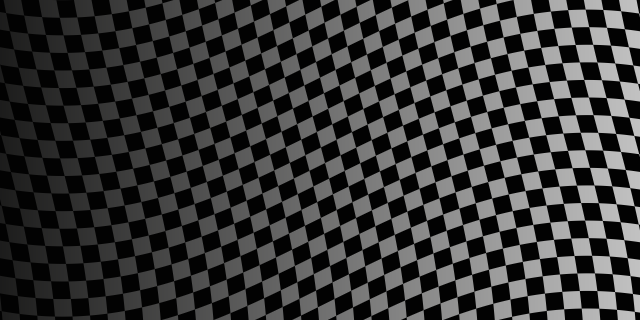
A Shadertoy shader for this pattern:

```glsl
// Waving black and grey checkerboard, lit from dim left to bright right.

#define CELLS_PER_HEIGHT 18.2
#define ANCHOR vec2(0.7644, 0.710)   // a cell corner on the flat cloth
#define ROW_WAVE 0.26                // rise and fall of the rows
#define ROW_FREQUENCY 1.915
#define ROW_CREST 0.195
#define COLUMN_WAVE 0.1276           // sideways sway of the columns
#define COLUMN_FREQUENCY 2.11
#define COLUMN_CENTRE 0.609
#define DARK vec3(0.008)
#define GREY_LEFT vec3(0.11, 0.11, 0.108)
#define GREY_RIGHT vec3(0.76)

const float PI = 3.14159265;

// Canvas position to flat cloth position, in canvas heights
vec2 flattenCloth(vec2 p) {
    float sway = COLUMN_WAVE * sin(COLUMN_FREQUENCY * (p.y - COLUMN_CENTRE));
    float lift = ROW_WAVE * cos(ROW_FREQUENCY * (p.x - ROW_CREST));
    return p + vec2(sway, lift);
}

// Smoothed checker: 1 in light cells, 0 in dark cells
float checker(vec2 cell) {
    vec2 dx = dFdx(cell);
    vec2 dy = dFdy(cell);
    vec2 footprint = sqrt(dx * dx + dy * dy);
    vec2 side = clamp(2.0 * sin(PI * cell) / (PI * footprint), -1.0, 1.0);
    return 0.5 - 0.5 * side.x * side.y;
}

void mainImage(out vec4 fragColor, in vec2 fragCoord) {
    vec2 p = fragCoord / iResolution.y;
    vec2 cell = (flattenCloth(p) - ANCHOR) * CELLS_PER_HEIGHT;

    // Light cells brighten across the canvas
    vec3 grey = mix(GREY_LEFT, GREY_RIGHT, fragCoord.x / iResolution.x);
    fragColor = vec4(mix(DARK, grey, checker(cell)), 1.0);
}
```
